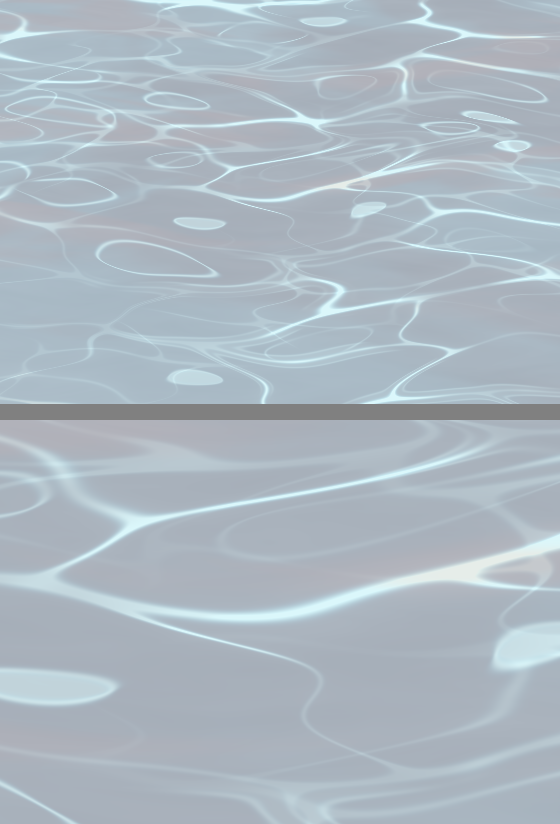
Top, the full canvas; bottom, a detail of the centre.
A Shadertoy shader for this texture:

```glsl
// Pale, shallow water seen at a slant, with a net of light caustics on its bed.
// Warped cellular noise gives the net and closed loops; layered sines vary
// their strength and lay soft grey, blue and rosy patches below.

vec2 hash2(vec2 cell) {
    return fract(sin(vec2(dot(cell, vec2(127.1, 311.7)),
                          dot(cell, vec2(269.5, 183.3)))) * 43758.5453);
}

// Layered, folded sines, about -1 to 1
float waves(vec2 p) {
    float sum = 0.0, amp = 0.5;
    for (int i = 0; i < 4; i++) {
        p += 0.6 * sin(p.yx * 1.3 + float(i) * 1.9);
        sum += amp * sin(p.x + 1.7 * sin(p.y));
        p = mat2(0.8, 0.6, -0.6, 0.8) * p * 1.7;
        amp *= 0.55;
    }
    return sum;
}

// Bends straight cell walls into flowing curves
vec2 bend(vec2 p) {
    p += 0.22 * sin(p.yx * vec2(1.9, 2.3) + vec2(0.4, 2.1));
    p += 0.11 * sin(p.yx * vec2(4.3, 3.7) + vec2(1.7, 0.6));
    return p + 0.045 * sin(p.yx * vec2(8.1, 9.2));
}

// x: rounded distance to the cell wall, y: distance to a loop, z: cell value.
// Distances are in canvas heights; density is cells per canvas height.
vec3 cellNet(vec2 p, vec2 density) {
    vec2 home = floor(p), nearCell = home, nearest = vec2(9.0);
    for (int j = -1; j <= 1; j++)
    for (int i = -1; i <= 1; i++) {
        vec2 cell = home + vec2(i, j);
        vec2 site = cell + 0.1 + 0.8 * hash2(cell) - p;
        if (dot(site, site) < dot(nearest, nearest)) {
            nearest = site;
            nearCell = cell;
        }
    }
    float sum = 1e-30;
    for (int j = -2; j <= 2; j++)
    for (int i = -2; i <= 2; i++) {
        if (i == 0 && j == 0) continue;
        vec2 cell = nearCell + vec2(i, j);
        vec2 site = cell + 0.1 + 0.8 * hash2(cell) - p;
        vec2 across = site - nearest;
        float wall = 0.5 * dot(site + nearest, across) / length(across * density);
        sum += exp(-170.0 * wall);
    }
    float id = hash2(nearCell + 37.0).x;
    float r = max(length(nearest), 1e-3);
    float radius = id > 0.88 ? 0.12 : mix(0.16, 0.34, fract(id * 7.3));
    float loop = (r - radius) / length(nearest / r * density);
    return vec3(max(-log(sum) / 170.0, 0.0), loop, id);
}

// Cyan-fringed filament: the blue end spreads a little wider than the red
vec3 filament(float d, float width) {
    vec3 t = d / (width * vec3(0.85, 1.03, 1.1));
    return exp(-t * t);
}

void mainImage(out vec4 fragColor, in vec2 fragCoord) {
    vec2 uv = fragCoord / iResolution.y;

    // Slanted plane: cells shrink and flatten towards the top
    vec2 density = vec2(mix(1.8, 2.9, uv.y), 6.0 + 6.0 * uv.y);
    vec2 plane = vec2((uv.x - 0.7) * density.x, uv.y * (6.0 + 3.0 * uv.y));

    // Water bed: blue and grey patches, rosy streaks, fine mottling
    float patches = waves(plane * vec2(1.1, 0.9) + 4.0);
    float streaks = waves(plane * vec2(1.3, 2.2) + 11.0);
    float mottle = waves(plane * vec2(5.0, 7.0) + 2.0);
    vec3 color = mix(vec3(0.657, 0.69, 0.73), vec3(0.665, 0.73, 0.775),
                     smoothstep(-0.35, 0.3, patches));
    float rosy = smoothstep(0.15, 0.75, streaks) * smoothstep(0.05, 0.6, uv.y);
    color = mix(color, vec3(0.70, 0.682, 0.71), 0.6 * rosy);
    color += 0.007 * mottle + 0.006 * streaks;

    // Main net, with lines that swell and fade
    vec3 net = cellNet(bend(plane) + 3.0, density);
    float flow = waves(plane * vec2(1.7, 1.4) + 7.0);
    float strength = smoothstep(-0.6, 0.8, flow);
    vec3 light = filament(net.x, mix(0.0024, 0.0042, strength))
               * mix(0.16, 1.0, strength * strength);
    light += 0.13 * strength * exp(-net.x / 0.012);

    // Pale sheets of light with a crisp outer rim beside the lines
    float sheetMask = smoothstep(0.0, 0.7, waves(plane * 1.2 + 19.0));
    float rim = 0.011 + 0.007 * sin(plane.x * 2.6 + plane.y);
    light += 0.13 * sheetMask * smoothstep(rim + 0.003, rim - 0.003, net.x);
    light += 0.25 * sheetMask * filament(net.x - rim, 0.0024);

    // Closed loops and a few small filled glints inside cells
    float inside = smoothstep(0.0, 0.012, net.x) * step(0.5, net.z);
    light += inside * filament(net.y, 0.003) * mix(0.1, 0.65, 1.0 - strength);
    light += inside * smoothstep(0.004, -0.006, net.y)
           * mix(0.03, 0.5, step(0.88, net.z));

    // Finer, fainter net, busier in the distance
    vec3 fine = cellNet(bend(plane * 1.4 + 8.0), density * 1.4);
    float fineMask = smoothstep(0.0, 0.8, waves(plane * 0.9 + 27.0));
    light += filament(fine.x, 0.0028) * fineMask * mix(0.15, 0.5, uv.y);
    light += 0.06 * fineMask * exp(-fine.x / 0.012);

    // Rare warm glimmer where light is split
    float warm = smoothstep(0.5, 0.9, streaks) * strength;
    vec3 glow = mix(vec3(0.86, 0.97, 0.985), vec3(0.92, 0.91, 0.88), 0.7 * warm);
    color = mix(color, glow, clamp(light, 0.0, 1.0));
    fragColor = vec4(color, 1.0);
}
```
